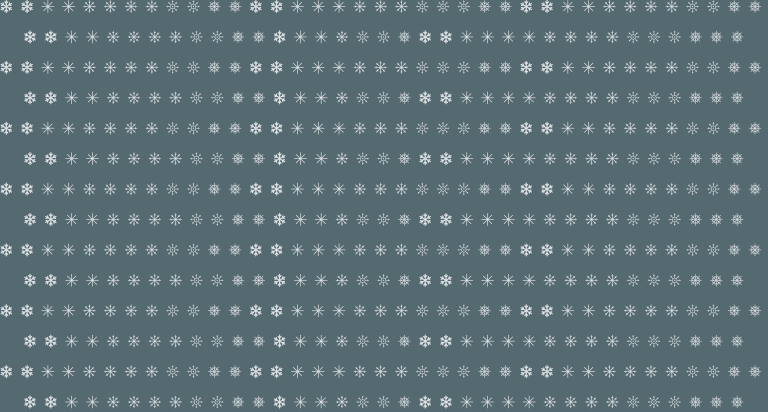
Reproduce this pattern procedurally as a Shadertoy shader.

```glsl
// Staggered rows of small pale snowflakes, five shapes in turn, on slate blue-grey.

// Lengths are fractions of the canvas width.
#define COLUMN_PITCH 0.02708
#define ROW_PITCH    0.03961
#define FIRST_ROW    0.0085
#define EVEN_START   0.0082
#define ODD_START    0.0391
#define RADIUS       0.0081
#define GROUND       vec3(0.33, 0.41, 0.44)
#define INK          vec3(0.87, 0.89, 0.90)
#define SAMPLES      4

// Per kind: arm count, half line width, branch root, branch reach (flake radius = 1).
const vec4 KINDS[5] = vec4[5](
    vec4(6.0, 0.090, 0.48, 0.34),   // bold crystal
    vec4(8.0, 0.055, 0.00, 0.00),   // plain rays
    vec4(8.0, 0.048, 0.62, 0.17),   // feathered rays
    vec4(8.0, 0.042, 0.72, 0.13),   // ringed star
    vec4(8.0, 0.045, 0.42, 0.30));  // dense crystal

float segmentDistance(vec2 p, vec2 a, vec2 b) {
    vec2 ab = b - a;
    float t = clamp(dot(p - a, ab) / max(dot(ab, ab), 1e-5), 0.0, 1.0);
    return length(p - a - t * ab);
}

// Signed distance to a flake of unit radius.
float flakeDistance(vec2 p, int kind) {
    vec4 k = KINDS[kind];
    float r = length(p);
    float sector = 6.2831853 / k.x;
    float angle = r > 0.0 ? atan(p.x, p.y) : 0.0;
    angle = abs(mod(angle + 0.5 * sector, sector) - 0.5 * sector);
    vec2 q = r * vec2(cos(angle), sin(angle));

    // Arm and its mirrored side branch
    float inner = kind == 3 ? 0.36 : 0.0;
    float d = segmentDistance(q, vec2(inner, 0.0), vec2(0.96, 0.0));
    if (k.w > 0.0) {
        vec2 root = vec2(k.z, 0.0);
        d = min(d, segmentDistance(q, root, root + k.w * vec2(0.80, 0.70)));
    }
    d -= k.y;

    // Core: a hub, or an open ring with a bead in it
    if (kind == 1) d = min(d, r - 0.17);
    if (kind == 3) d = min(d, min(abs(r - 0.36) - k.y, r - 0.10));
    return d;
}

// Each row holds three runs; every run passes through all five kinds.
int kindAt(float column, bool odd) {
    vec4 runs = odd ? vec4(0.0, 12.0, 19.0, 35.0) : vec4(0.0, 12.0, 25.0, 37.0);
    vec2 run = column < runs.y ? runs.xy : column < runs.z ? runs.yz : runs.zw;
    float phase = (column + 0.5 - run.x) / (run.y - run.x);
    return int(dot(step(vec4(0.155, 0.36, 0.64, 0.835), vec4(phase)), vec4(1.0)));
}

// Ink coverage at p, measured from the top left corner.
float inkCoverage(vec2 p, float sampleSize) {
    float row = round((p.y - FIRST_ROW) / ROW_PITCH);
    bool odd = mod(row, 2.0) > 0.5;
    float start = odd ? ODD_START : EVEN_START;
    float column = round((p.x - start) / COLUMN_PITCH);
    float lastColumn = odd ? 34.0 : 36.0;
    if (column < 0.0 || column > lastColumn) return 0.0;

    vec2 center = vec2(start + column * COLUMN_PITCH, FIRST_ROW + row * ROW_PITCH);
    vec2 local = (p - center) / RADIUS;
    float d = flakeDistance(local, kindAt(column, odd));
    return clamp(0.5 - d * RADIUS / sampleSize, 0.0, 1.0);
}

void mainImage(out vec4 fragColor, in vec2 fragCoord) {
    // Subpixel grid keeps the hairlines smooth
    float coverage = 0.0;
    float sampleSize = 1.0 / (float(SAMPLES) * iResolution.x);
    for (int j = 0; j < SAMPLES; j++)
    for (int i = 0; i < SAMPLES; i++) {
        vec2 offset = (vec2(i, j) + 0.5) / float(SAMPLES) - 0.5;
        vec2 pixel = fragCoord + offset;
        vec2 p = vec2(pixel.x, iResolution.y - pixel.y) / iResolution.x;
        coverage += inkCoverage(p, sampleSize);
    }
    coverage /= float(SAMPLES * SAMPLES);
    fragColor = vec4(mix(GROUND, INK, coverage), 1.0);
}
```
